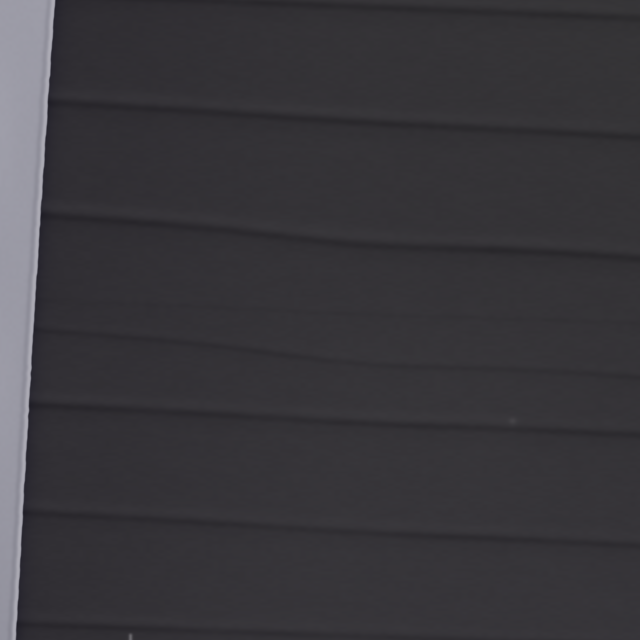
This texture is drawn by a WebGL 2 fragment shader. Its source:

```glsl
#version 300 es
precision highp float;
uniform vec2 u_resolution;
out vec4 fragColor;

#define PANEL_DARK vec3(0.183, 0.175, 0.195)
#define PANEL_LIGHT vec3(0.214, 0.207, 0.224)
#define TRIM_COLOR vec3(0.600, 0.598, 0.642)
#define TRIM_RIM vec3(0.690, 0.685, 0.720)
#define TRIM_BOTTOM 0.025
#define TRIM_TOP 0.086
#define SEAM_WIDTH 0.0068
#define SEAM_DEPTH 0.044
#define RIDGE_LIGHT 0.026
#define GRAIN 0.007

const int SEAM_COUNT = 8;
// Each seam: height at left, height at right, sag, strength
const vec4 SEAMS[SEAM_COUNT] = vec4[](
    vec4(1.010, 0.971, 0.000, 0.85),
    vec4(0.840, 0.785, 0.002, 0.90),
    vec4(0.663, 0.596, 0.010, 1.00),
    vec4(0.530, 0.495, 0.002, 0.18),
    vec4(0.483, 0.410, 0.013, 0.48),
    vec4(0.366, 0.320, 0.003, 0.80),
    vec4(0.197, 0.147, 0.003, 0.78),
    vec4(0.023, -0.010, 0.000, 0.70));

float hash(vec2 p) {
    p = fract(p * vec2(0.1031, 0.1173));
    p += dot(p, p.yx + 33.33);
    return fract((p.x + p.y) * p.x * 17.0);
}

float noise(vec2 p) {
    vec2 cell = floor(p);
    vec2 f = fract(p);
    f = f * f * (3.0 - 2.0 * f);
    return mix(mix(hash(cell), hash(cell + vec2(1, 0)), f.x),
               mix(hash(cell + vec2(0, 1)), hash(cell + vec2(1, 1)), f.x), f.y);
}

float bell(float x, float width) {
    return exp(-x * x / (width * width));
}

// Change in brightness from one overlapping board edge
float seamShade(vec2 uv, vec4 seam) {
    float along = (uv.x - 0.07) / 0.93;
    float height = mix(seam.x, seam.y, along) - seam.z * bell(uv.x - 0.57, 0.19);
    float d = uv.y - height;
    float width = SEAM_WIDTH * mix(0.55, 1.0, seam.w);
    float wear = 0.8 + 0.4 * noise(vec2(uv.x * 9.0, seam.x * 40.0));
    float shadow = bell(d, width) + 0.22 * bell(d + 1.8 * width, 2.4 * width);
    float ridge = bell(d - 2.2 * width, 1.5 * width) * mix(0.85, 0.35, uv.x);
    return seam.w * wear * (seam.w * RIDGE_LIGHT * ridge - SEAM_DEPTH * 0.85 * shadow);
}

vec3 sidingColor(vec2 uv, float edge) {
    // Broad light falling from the lower right, warmer at the top
    float light = smoothstep(-0.1, 0.6, uv.x) * 0.75 + 0.25 * (1.0 - uv.y);
    light += 0.25 * (noise(uv * vec2(3.0, 5.0)) - 0.5);
    vec3 color = mix(PANEL_DARK, PANEL_LIGHT, clamp(light, 0.0, 1.0));
    color += vec3(0.000, 0.003, -0.005) * uv.x * uv.y;

    for (int i = 0; i < SEAM_COUNT; i++) color += seamShade(uv, SEAMS[i]);

    // Soft fine grain, stretched along the boards
    color += GRAIN * (noise(uv * vec2(95.0, 210.0)) - 0.5);
    color += 0.5 * GRAIN * (noise(uv * vec2(30.0, 75.0)) - 0.5);

    // Pale speck and a small nick at the lower border
    color += 0.045 * bell(length(uv - vec2(0.801, 0.342)), 0.006);
    color += 0.22 * bell(uv.x - 0.204, 0.003) * (1.0 - smoothstep(0.006, 0.013, uv.y));

    // Bluish shadow beside the trim
    return color - vec3(0.045, 0.043, 0.025) * exp(-max(edge, 0.0) / 0.011);
}

vec3 trimColor(vec2 uv, float edge) {
    vec3 color = TRIM_COLOR + 0.035 * (uv.y - 0.45);
    color += 0.025 * (noise(uv * vec2(25.0, 5.0)) - 0.5);
    color += GRAIN * (noise(uv * 180.0) - 0.5);
    color -= 0.045 * bell(edge + 0.010, 0.004);
    return mix(color, TRIM_RIM, 0.8 * bell(edge + 0.003, 0.003));
}

void main() {
    vec2 uv = gl_FragCoord.xy / u_resolution;
    float pixel = 1.0 / min(u_resolution.x, u_resolution.y);

    // Slanted trim border with slight roughness
    float border = mix(TRIM_BOTTOM, TRIM_TOP, uv.y) - 0.008 * uv.y * (1.0 - uv.y);
    border += 0.0012 * (noise(vec2(uv.y * 120.0, 3.0)) - 0.5);
    float edge = uv.x - border;
    float softness = max(pixel, 0.0015);
    float siding = smoothstep(-softness, softness, edge);

    vec3 color = mix(trimColor(uv, edge), sidingColor(uv, edge), siding);
    fragColor = vec4(clamp(color, 0.0, 1.0), 1.0);
}
```
